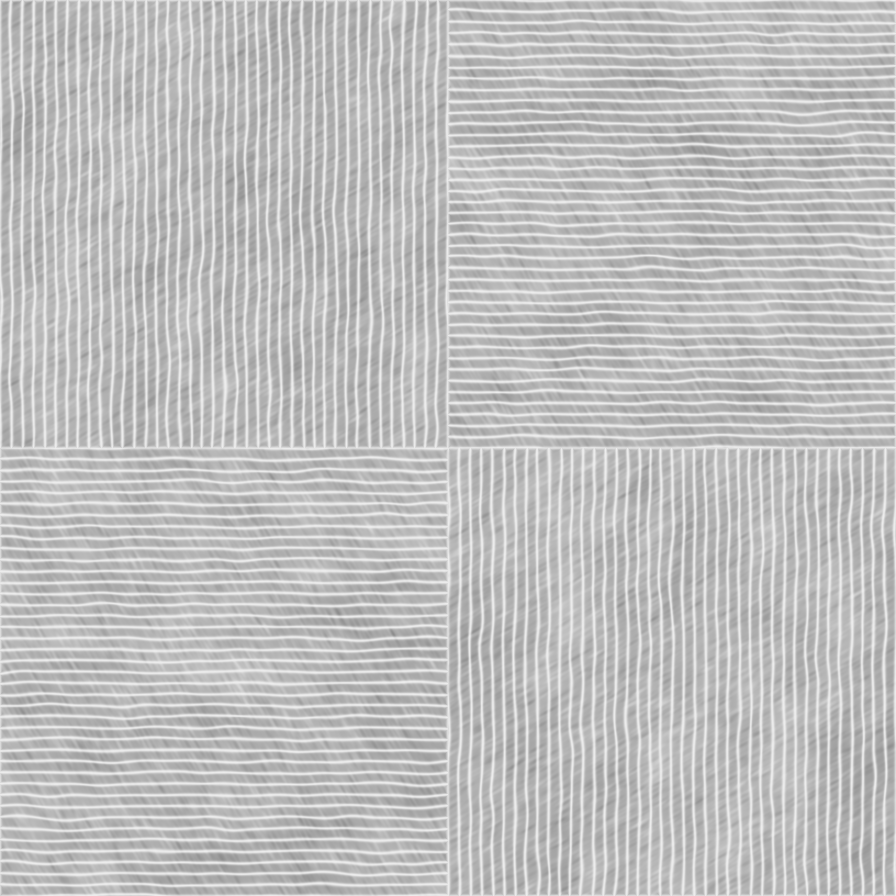
Reproduce this pattern procedurally as a three.js fragment shader.

```glsl
// Two by two basket of grey cloth tiles, each ribbed by 40 soft pale cords,
// upright and level in turn. Cellular spots, stretched along or across the
// cords, give the cords their wobble and the cloth its mottling and hatching.

varying vec2 vUv;

vec3 hash3(vec2 p) {
  vec3 k = vec3(dot(p, vec2(127.1, 311.7)), dot(p, vec2(269.5, 183.3)), dot(p, vec2(113.5, 271.9)));
  return fract(sin(k) * 43758.55);
}

// Soft round spots, one per cell, of random place and signed strength
float spots(vec2 p) {
  vec2 cell = floor(p);
  float sum = 0.0;
  for (int j = -1; j <= 1; j++) {
    for (int i = -1; i <= 1; i++) {
      vec2 c = cell + vec2(float(i), float(j));
      vec3 h = hash3(c);
      vec2 d = p - c - h.xy;
      float f = max(0.0, 1.0 - dot(d, d));
      sum += (h.z * 2.0 - 1.0) * f * f * f;
    }
  }
  return sum;
}

float bell(float x) {
  return exp(-x * x);
}

void main() {
  vec2 tile = min(floor(vUv * 2.0), 1.0);
  vec2 local = vUv * 2.0 - tile;

  // q.x runs across the cords, q.y along them
  bool upright = mod(tile.x + tile.y, 2.0) > 0.5;
  vec2 q = upright ? local : vec2(local.y, 1.0 - local.x);
  vec2 seed = tile * vec2(37.0, 53.0) + 11.0;

  // Mottling: long blotches with a slight slant
  vec2 slanted = vec2(q.x - 0.15 * q.y, q.y);
  float mottle = spots(slanted * vec2(15.0, 7.0) + seed)
               + 0.6 * spots(slanted * vec2(6.0, 3.0) + seed + 90.0);

  // Hatching: fine strokes 30 degrees off the cross direction
  vec2 stroke = vec2(dot(q, vec2(0.866, 0.5)), dot(q, vec2(-0.5, 0.866)));
  float hatch = spots(stroke * vec2(30.0, 135.0) + seed + 200.0);

  // Cords: 40 per tile, bent a little and uneven in width
  float wobble = 0.14 * spots(q * vec2(24.0, 14.0) + seed + 400.0)
               + 0.06 * sin(q.y * 17.0 + q.x * 9.0 + seed.x);
  float across = q.x * 40.0 + wobble;
  float width = 0.155 + 0.02 * spots(q * vec2(40.0, 30.0) + seed + 600.0);
  float cord = bell((across - floor(across + 0.5)) / width);
  cord *= 0.98 + 0.07 * hatch;

  // Thin pale seam round each tile
  vec2 edge = min(local, 1.0 - local);
  float seam = 0.75 * bell(min(edge.x, edge.y) / 0.0038);

  float cloth = 0.685 + 0.045 * mottle + 0.06 * hatch;
  float grey = mix(cloth, 0.925, clamp(max(cord, seam), 0.0, 1.0));
  gl_FragColor = vec4(vec3(grey), 1.0);
}
```
